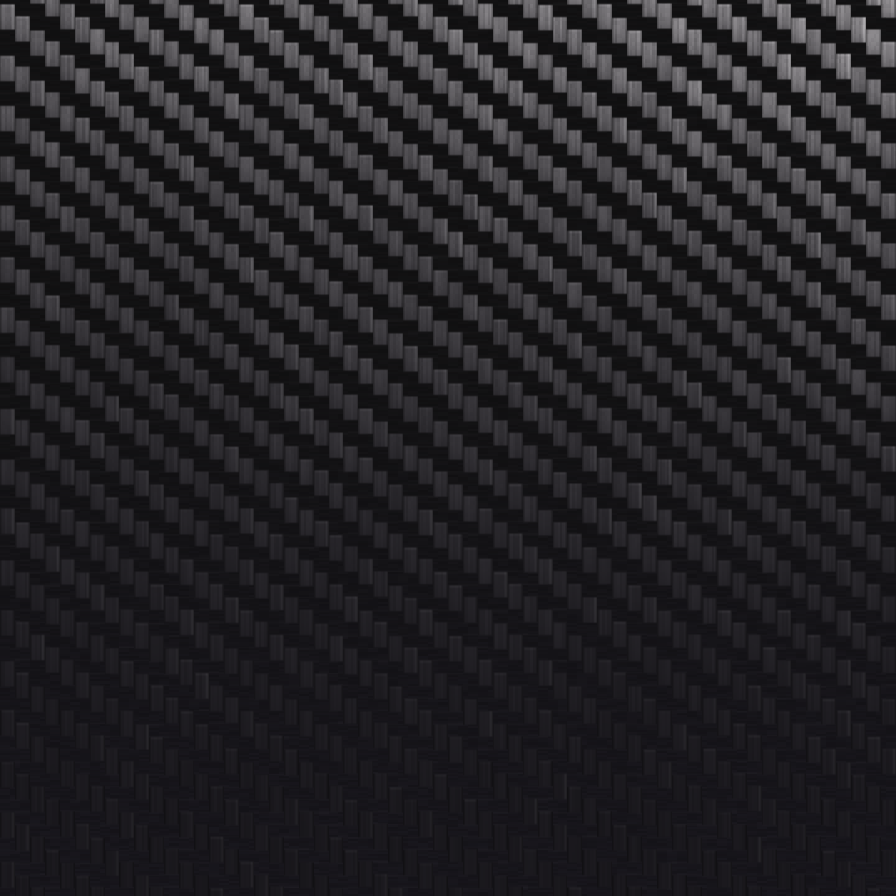
A Shadertoy shader for this texture:

```glsl
// Carbon-fibre twill weave: stepped diagonal tows under a sheen that fades downward.

const vec2  TOWS        = vec2(60.0, 71.0);  // columns across, rows down
const float TWILL       = 4.0;               // rows per repeat in one column
const float TWILL_SHIFT = 1.35;              // row offset of the first float
const float HALF_FLOAT  = 1.0;               // half height of a float, in rows
const float SOFTNESS    = 0.10;              // edge blur, in cells
const float SEAM_WIDTH  = 0.09;              // gap between columns, in cells
const float GLINT_WIDTH = 0.10;              // bright rim, in cells
const float STRANDS     = 6.0;               // fibre streaks per tow
const float JITTER      = 0.16;              // uneven float ends, in rows
const vec3  WEFT_TOP    = vec3(0.068, 0.066, 0.070);
const vec3  WEFT_BOTTOM = vec3(0.088, 0.082, 0.104);
const vec3  WARP_BASE   = vec3(0.100, 0.094, 0.112);
const vec3  WARP_SHEEN  = vec3(0.315, 0.312, 0.308);

float hash(vec2 p) {
    vec3 q = fract(vec3(p.xyx) * 0.1031);
    q += dot(q, q.yzx + 33.33);
    return fract((q.x + q.y) * q.z);
}

float noise(vec2 p) {
    vec2 i = floor(p), f = fract(p);
    f = f * f * (3.0 - 2.0 * f);
    return mix(mix(hash(i), hash(i + vec2(1, 0)), f.x),
               mix(hash(i + vec2(0, 1)), hash(i + vec2(1, 1)), f.x), f.y);
}

// Soft line of the given half width around zero distance
float line(float dist, float halfWidth, float blur) {
    return 1.0 - smoothstep(halfWidth - blur, halfWidth + blur, abs(dist));
}

void mainImage(out vec4 fragColor, in vec2 fragCoord) {
    vec2 uv = fragCoord / iResolution.xy;
    vec2 grid = vec2(uv.x, 1.0 - uv.y) * TOWS;   // rows counted from the top
    vec2 pixel = TOWS / iResolution.xy;
    vec2 blur = max(pixel * 0.6, vec2(SOFTNESS));

    // Each column is shifted one row down from its left neighbour
    float column = floor(grid.x);
    float across = fract(grid.x);
    float steps = grid.y - column - TWILL_SHIFT + 0.5 * TWILL;
    vec2 id = vec2(column, floor(steps / TWILL)) + 100.0;
    float along = mod(steps, TWILL) - 0.5 * TWILL;
    along += JITTER * (hash(id) - 0.5);

    // Sheen is strongest at the top right
    float height = uv.y * uv.y;
    float sheen = height * mix(0.86, 1.14, uv.x);
    sheen *= 0.90 + 0.20 * noise(uv * 5.0 + 7.0);

    // Horizontal weft in the dark gaps
    float weftStrand = hash(floor(grid * vec2(1.5, STRANDS)) + 31.0);
    vec3 weft = mix(WEFT_BOTTOM, WEFT_TOP, smoothstep(0.0, 0.7, uv.y));
    weft *= 0.90 + 0.20 * weftStrand;
    float rowSeam = abs(fract(along) - 0.5) - 0.5;
    weft += 0.020 * line(rowSeam, 0.08, blur.y) * hash(id + 5.0);

    // Vertical warp floats with fibre streaks and a rounded, fading face
    float strand = hash(vec2(floor(grid.x * STRANDS), id.y));
    float grain = hash(floor(grid * vec2(STRANDS, 3.0)) + 71.0);
    float face = 1.06 - 0.13 * along - 0.10 * along * along;
    float tone = 0.90 + 0.20 * hash(id + 17.0);
    float streak = 0.84 + 0.22 * strand + 0.10 * grain;
    vec3 warp = WARP_BASE * (0.93 + 0.14 * strand);
    warp += WARP_SHEEN * sheen * face * tone * streak;

    // Dark seams between neighbouring columns
    float edge = min(across, 1.0 - across);
    warp *= 1.0 - 0.32 * line(edge, SEAM_WIDTH, blur.x);

    float cover = 1.0 - smoothstep(-blur.y, blur.y, abs(along) - HALF_FLOAT);
    vec3 color = mix(weft, warp, cover);

    // Uneven glints on the right side and upper end of some floats
    float sideGlint = line(across - 0.90, GLINT_WIDTH, blur.x) * cover;
    float endGlint = line(along + HALF_FLOAT - 0.08, GLINT_WIDTH, blur.y);
    endGlint *= smoothstep(0.0, 0.2, edge);
    float sideChance = pow(hash(id + 43.0), 4.0);
    float endChance = pow(hash(id + 59.0), 3.0);
    color += (0.045 + 0.16 * sheen) * sideGlint * sideChance;
    color += (0.030 + 0.07 * sheen) * endGlint * endChance;

    fragColor = vec4(color, 1.0);
}
```
